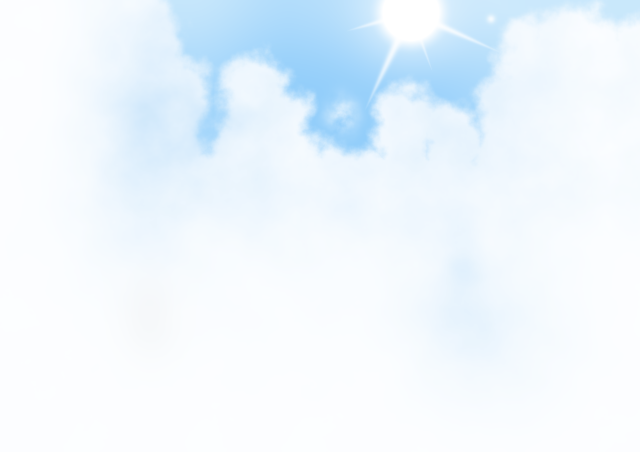
This background is drawn by a Shadertoy shader. Its source:

```glsl
// Pale billowing clouds opening onto a blue sky with a flaring white sun

const vec3 SKY_DEEP = vec3(0.56, 0.80, 0.98);
const vec3 SKY_PALE = vec3(0.75, 0.89, 0.985);
const vec3 CLOUD_WHITE = vec3(0.992, 0.996, 1.0);
const vec3 CLOUD_SHADE = vec3(0.58, 0.795, 0.965);
const vec2 SUN = vec2(0.908, 0.972);

// Gradient noise, roughly -0.7 to 0.7
vec2 gradient(vec2 cell) {
    vec3 h = fract(cell.xyx * vec3(0.1031, 0.1030, 0.0973));
    h += dot(h, h.yzx + 33.33);
    float angle = 6.2832 * fract((h.x + h.y) * h.z);
    return vec2(cos(angle), sin(angle));
}

float noise(vec2 p) {
    vec2 i = floor(p), f = fract(p);
    vec2 u = f * f * f * (f * (f * 6.0 - 15.0) + 10.0);
    vec2 e = vec2(1.0, 0.0);
    float low = mix(dot(gradient(i), f), dot(gradient(i + e), f - e), u.x);
    float high = mix(dot(gradient(i + e.yx), f - e.yx),
                     dot(gradient(i + e.xx), f - e.xx), u.x);
    return mix(low, high, u.y);
}

float fbm(vec2 p) {
    float sum = 0.0, amp = 0.5;
    for (int i = 0; i < 5; i++) {
        sum += amp * noise(p);
        p = mat2(1.6, 1.2, -1.2, 1.6) * p + 7.3;
        amp *= 0.5;
    }
    return sum;
}

// Soft elliptical patch
float patchAt(vec2 p, vec2 center, vec2 size) {
    vec2 q = (p - center) / size;
    return exp(-dot(q, q));
}

// Light streak that narrows and fades toward its tip
float ray(vec2 p, vec2 origin, vec2 tip, float width) {
    vec2 axis = tip - origin;
    float h = clamp(dot(p - origin, axis) / dot(axis, axis), 0.0, 1.0);
    float d = length(p - origin - axis * h);
    float w = width * (1.15 - h);
    return exp(-d * d / (w * w)) * (1.0 - h * h * h);
}

// Distance to the cloud bank: columns capped by round puffs (x, y, radius)
float cloudDistance(vec2 p) {
    vec3 puffs[13] = vec3[13](
        vec3(0.185, 0.96, 0.195), vec3(0.295, 0.76, 0.166),
        vec3(0.34, 0.917, 0.068), vec3(0.397, 0.815, 0.07),
        vec3(0.563, 0.797, 0.087), vec3(0.62, 0.742, 0.075),
        vec3(0.59, 0.63, 0.137), vec3(0.895, 0.742, 0.078),
        vec3(0.996, 0.696, 0.083), vec3(1.18, 0.742, 0.135),
        vec3(1.273, 0.834, 0.157), vec3(1.41, 0.87, 0.1),
        vec3(1.162, 0.908, 0.065));
    float d = min(p.y - 0.68, p.x - 0.3);
    for (int i = 0; i < 13; i++) {
        vec2 q = p - puffs[i].xy;
        d = min(d, length(vec2(q.x, max(q.y, 0.0))) - puffs[i].z);
    }
    return d;
}

vec3 skyColor(vec2 p) {
    float pale = smoothstep(0.78, 1.03, p.y) * 0.7
               + 0.6 * smoothstep(0.9, 1.15, p.x)
               + 0.45 * smoothstep(0.65, 0.42, p.x);
    return mix(SKY_DEEP, SKY_PALE, clamp(pale, 0.0, 1.2));
}

vec3 cloudColor(vec2 p, float billow) {
    float band = smoothstep(0.35, 0.68, p.y) * smoothstep(0.08, 0.4, p.x);
    float veil = smoothstep(0.05, 0.45, p.y) * smoothstep(0.1, 0.45, p.x)
               * smoothstep(1.38, 1.1, p.x);
    float shade = 0.01 + 0.025 * veil
                + 0.1 * band * (1.0 - 0.5 * smoothstep(1.0, 1.35, p.x));
    // Upper hollows
    shade += 0.21 * patchAt(p, vec2(0.34, 0.74), vec2(0.13, 0.17));
    shade += 0.15 * patchAt(p, vec2(0.452, 0.714), vec2(0.045));
    shade += 0.12 * patchAt(p, vec2(0.54, 0.74), vec2(0.09, 0.03));
    shade += 0.07 * patchAt(p, vec2(1.05, 0.74), vec2(0.1, 0.09));
    shade += 0.06 * patchAt(p, vec2(0.28, 0.52), vec2(0.14, 0.14));
    shade += 0.03 * patchAt(p, vec2(0.81, 0.53), vec2(0.3, 0.1));
    // Lower veil
    shade += 0.12 * patchAt(p, vec2(1.02, 0.42), vec2(0.04, 0.07));
    shade += 0.13 * patchAt(p, vec2(1.0, 0.3), vec2(0.1, 0.15));
    shade += 0.09 * patchAt(p, vec2(1.14, 0.25), vec2(0.12, 0.14));
    shade *= 1.0 + 0.9 * billow;
    shade += 0.07 * billow * band;
    float grey = 0.02 * patchAt(p, vec2(0.33, 0.3), vec2(0.06, 0.09));
    return mix(CLOUD_WHITE, CLOUD_SHADE, clamp(shade, 0.0, 1.0)) - grey;
}

void mainImage(out vec4 fragColor, in vec2 fragCoord) {
    vec2 p = fragCoord / iResolution.xy * vec2(1.414, 1.0);
    float billow = fbm(p * 8.0);
    float ragged = fbm(p * 17.0 + 3.0);

    // Sky and sun glow
    float r = length(p - SUN);
    float glow = smoothstep(0.095, 0.025, r) + 0.5 * exp(-r * r / 0.014)
               + 0.25 * exp(-r / 0.13);
    vec3 color = mix(skyColor(p), vec3(1.0), clamp(glow, 0.0, 1.0));

    // Thin wisp, then the cloud bank with one blue gap
    float wisp = patchAt(p, vec2(0.755, 0.745), vec2(0.03, 0.036));
    color = mix(color, CLOUD_WHITE, clamp(wisp * (0.6 + 2.0 * ragged), 0.0, 0.8));
    float d = cloudDistance(p) + 0.06 * ragged;
    float cover = smoothstep(0.016, -0.035, d);
    float gap = patchAt(p, vec2(0.458, 0.71), vec2(0.022, 0.03));
    cover *= 1.0 - clamp(gap * (0.45 + 1.5 * ragged), 0.0, 0.7);
    color = mix(color, cloudColor(p, billow), cover);

    // Sun rays and a small flare spot
    float light = 0.85 * ray(p, SUN, vec2(0.806, 0.755), 0.011)
                + 0.75 * ray(p, SUN, vec2(0.765, 0.931), 0.008)
                + 0.85 * ray(p, SUN, vec2(1.11, 0.882), 0.009)
                + 0.55 * ray(p, SUN, vec2(0.956, 0.84), 0.006)
                + 0.8 * patchAt(p, vec2(1.085, 0.958), vec2(0.009));
    color = mix(color, vec3(1.0), clamp(light, 0.0, 1.0));
    fragColor = vec4(color, 1.0);
}
```
